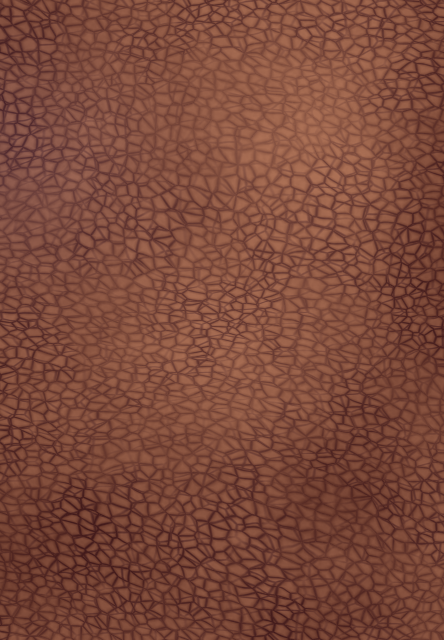
Give the GLSL for this texture, as a Shadertoy shader.

```glsl
// Brown grained leather: pebbled cells, crossing creases and soft uneven light.
#define CELLS 58.0          // pebbles per canvas height
#define STRETCH 1.28        // sideways stretch of the pebbles
#define GRAIN_ANGLE -0.22   // main direction of the creases
#define CREASE_WIDTH 0.15   // in units of one pebble
#define CREASE_DEPTH 0.30
#define DOME_RELIEF 0.27
#define BASE_TONE 0.60
#define DARK_HIDE vec3(0.310, 0.138, 0.108)
#define LIGHT_HIDE vec3(0.645, 0.418, 0.318)
#define VIOLET_SHEEN vec3(-0.015, 0.005, 0.050)

vec2 hash2(vec2 p) {
    vec3 q = fract(p.xyx * vec3(0.1031, 0.1030, 0.0973));
    q += dot(q, q.yzx + 33.33);
    return fract((q.xx + q.yz) * q.zy);
}

float noise(vec2 p) {
    vec2 i = floor(p), f = fract(p);
    f = f * f * (3.0 - 2.0 * f);
    return mix(mix(hash2(i).x, hash2(i + vec2(1, 0)).x, f.x),
               mix(hash2(i + vec2(0, 1)).x, hash2(i + vec2(1, 1)).x, f.x), f.y);
}

float fbm(vec2 p) {
    float sum = 0.0, amp = 0.5;
    for (int i = 0; i < 4; i++) {
        sum += amp * noise(p);
        p = mat2(1.6, 1.2, -1.2, 1.6) * p + 7.3;
        amp *= 0.5;
    }
    return sum / 0.9375;
}

// x: distance to the nearest cell border, y: random value of the cell
vec2 voronoi(vec2 p) {
    vec2 cell = floor(p), f = fract(p), nearest = vec2(0), home = vec2(0);
    float best = 9.0, border = 9.0;
    for (int j = -1; j <= 1; j++)
    for (int i = -1; i <= 1; i++) {
        vec2 g = vec2(i, j);
        vec2 r = g + 0.06 + 0.88 * hash2(cell + g) - f;
        float d = dot(r, r);
        if (d < best) { best = d; nearest = r; home = g; }
    }
    for (int j = -2; j <= 2; j++)
    for (int i = -2; i <= 2; i++) {
        vec2 g = home + vec2(i, j);
        vec2 r = g + 0.06 + 0.88 * hash2(cell + g) - f;
        vec2 away = r - nearest;
        if (dot(away, away) > 0.0001)
            border = min(border, dot(0.5 * (nearest + r), normalize(away)));
    }
    return vec2(border, hash2(cell + home + 17.0).y);
}

float glow(vec2 p, vec2 centre, vec2 radius) {
    vec2 d = (p - centre) / radius;
    return exp(-dot(d, d));
}

// Broad highlights and hollows of the hide
float softLight(vec2 p) {
    p += 0.05 * (vec2(noise(p * 5.0), noise(p * 5.0 + 31.0)) - 0.5);
    float light = 0.27 * glow(p, vec2(0.49, 0.77), vec2(0.13, 0.20));
    light += 0.20 * glow(p, vec2(0.38, 0.49), vec2(0.17, 0.17));
    light += 0.13 * glow(p, vec2(0.36, 0.98), vec2(0.13, 0.10));
    light += 0.07 * glow(p, vec2(0.13, 0.78), vec2(0.12, 0.12));
    light -= 0.25 * glow(p, vec2(0.03, 0.13), vec2(0.22, 0.15));
    light -= 0.21 * glow(p, vec2(0.53, 0.23), vec2(0.14, 0.11));
    light -= 0.20 * glow(p, vec2(0.70, 0.66), vec2(0.10, 0.24));
    light -= 0.18 * glow(p, vec2(0.50, 0.02), vec2(0.22, 0.07));
    light -= 0.12 * glow(p, vec2(0.03, 0.98), vec2(0.18, 0.10));
    return light + 0.26 * (fbm(p * 5.0 + 3.0) - 0.5);
}

void mainImage(out vec4 fragColor, in vec2 fragCoord) {
    vec2 p = fragCoord / iResolution.y;
    vec2 centred = vec2(p.x * iResolution.y / iResolution.x * 0.695, p.y);

    // Bend and turn the grain so its direction drifts over the hide
    vec2 bent = p + 0.06 * vec2(noise(p * 3.5), noise(p * 3.5 + 19.0));
    bent += 0.016 * vec2(noise(p * 9.0 + 5.0), noise(p * 9.0 + 43.0));
    bent += 0.004 * vec2(noise(p * 50.0), noise(p * 50.0 + 11.0));
    float c = cos(GRAIN_ANGLE), s = sin(GRAIN_ANGLE);
    vec2 grain = mat2(c, -s, s, c) * bent;

    // Pebbles, and longer creases that cut across them
    vec2 pebble = voronoi(grain * CELLS * vec2(1.0 / STRETCH, STRETCH * 0.92) + 20.0);
    vec2 slanted = vec2(grain.x + 0.5 * grain.y, grain.y - 0.35 * grain.x);
    float fold = voronoi(slanted * CELLS * vec2(0.38, 0.68) + 60.0).x;

    float strength = mix(0.55, 1.4, smoothstep(0.25, 0.75, fbm(p * 6.0 + 50.0)));
    float patchy = smoothstep(0.2, 0.7, noise(p * 38.0 + 9.0));
    float crease = 1.0 - smoothstep(0.0, CREASE_WIDTH, pebble.x);
    crease *= 0.6 + 0.4 * patchy;
    float cut = (1.0 - smoothstep(0.0, CREASE_WIDTH * 0.65, fold)) * (0.35 + 0.5 * patchy);
    float groove = max(crease, cut) * strength;
    float dome = smoothstep(0.0, 0.36, pebble.x) * (1.0 - 0.5 * cut);

    // Tone from light, relief and fine speckle
    float tone = BASE_TONE + softLight(centred);
    tone += DOME_RELIEF * (dome - 0.42) * mix(0.75, 1.1, strength - 0.4);
    tone += 0.09 * (pebble.y - 0.5) + 0.14 * (fbm(p * 150.0) - 0.5);
    tone -= CREASE_DEPTH * groove;

    vec3 color = mix(DARK_HIDE, LIGHT_HIDE, clamp(tone, -0.12, 1.08));
    float sheen = glow(centred, vec2(0.0, 0.75), vec2(0.22, 0.18));
    color += VIOLET_SHEEN * (0.75 * sheen + 0.45 * min(groove, 1.0));
    fragColor = vec4(color, 1.0);
}
```
